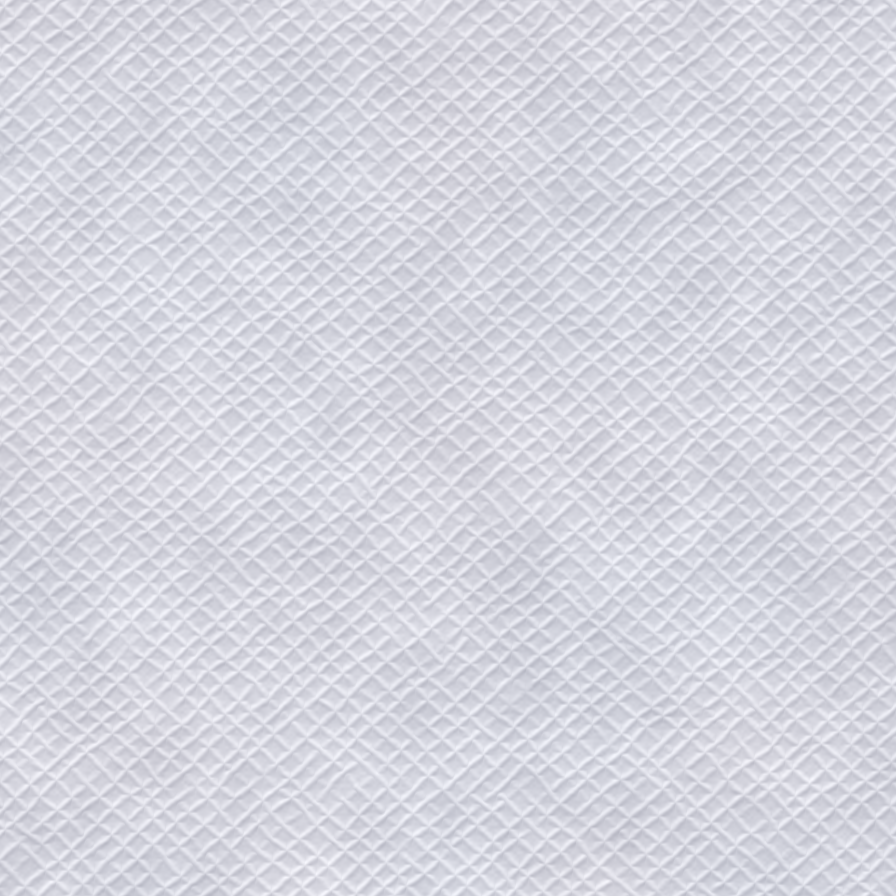
Give the GLSL for this texture, as a three.js fragment shader.

```glsl
// Pale lilac-grey embossed paper with an irregular diagonal crosshatch of soft ridges.
varying vec2 vUv;

float hash(vec2 p) {
  vec3 q = fract(vec3(p.xyx) * 0.1031);
  q += dot(q, q.yzx + 33.33);
  return fract((q.x + q.y) * q.z);
}

float noise(vec2 p) {
  vec2 cell = floor(p);
  vec2 f = fract(p);
  f = f * f * (3.0 - 2.0 * f);
  float low = mix(hash(cell), hash(cell + vec2(1.0, 0.0)), f.x);
  float high = mix(hash(cell + vec2(0.0, 1.0)), hash(cell + vec2(1.0, 1.0)), f.x);
  return mix(low, high, f.y);
}

// One family of nearly straight parallel ridges, each with its own offset and strength.
float ridges(vec2 p, float angle, float pitchCount, float seed) {
  vec2 along = vec2(cos(angle), sin(angle));
  float t = dot(p, along) + 3.0;
  float across = dot(p, vec2(-along.y, along.x)) * pitchCount + 100.0;
  float height = 0.0;
  for (int i = -1; i <= 1; i++) {
    float id = floor(across) + float(i);
    float offset = 0.3 * (hash(vec2(id, seed)) - 0.5);
    float wobble = 0.28 * (noise(vec2(t * 24.0, id + seed)) - 0.5);
    float strength = mix(0.5, 1.0, smoothstep(0.08, 0.35, noise(vec2(t * 32.0, id + seed + 300.0))));
    float d = (across - id - 0.5 - offset - wobble) / 0.185;
    height = max(height, strength * exp(-d * d));
  }
  return height;
}

// Relief of the sheet: two crossing ridge families plus a fine grain.
float relief(vec2 p) {
  vec2 warp = vec2(noise(p * 8.0 + 20.0), noise(p * 8.0 + 60.0)) - 0.5;
  vec2 fray = vec2(noise(p * 110.0 + 90.0), noise(p * 110.0 + 170.0)) - 0.5;
  vec2 q = p + 0.005 * warp + 0.0014 * fray;
  float rising = ridges(q, 0.72, 49.0, 11.0);
  float falling = 0.95 * ridges(q, -0.77, 48.0, 517.0);
  return max(rising, falling) + 0.22 * noise(p * 150.0) + 0.13 * noise(p * 280.0 + 40.0);
}

void main() {
  // Light falls from above and slightly from the left.
  vec2 toLight = 0.0014 * normalize(vec2(-0.15, 1.0));
  float slope = relief(vUv - toLight) - relief(vUv + toLight);
  float height = relief(vUv);

  float shade = 0.155 * slope + 0.035 * (height - 0.6);
  shade += 0.034 * (noise(vUv * 13.0 + 80.0) - 0.5);
  shade += 0.034 * (noise(vUv * 30.0 + 210.0) - 0.5);

  // Faint drift between cool and warm paper tones.
  float tint = noise(vUv * 6.0 + 130.0) - 0.5;
  vec3 paper = vec3(0.836, 0.839, 0.876) + tint * vec3(0.01, 0.0, -0.003);

  gl_FragColor = vec4(paper + shade * vec3(1.0, 1.0, 0.92), 1.0);
}
```
